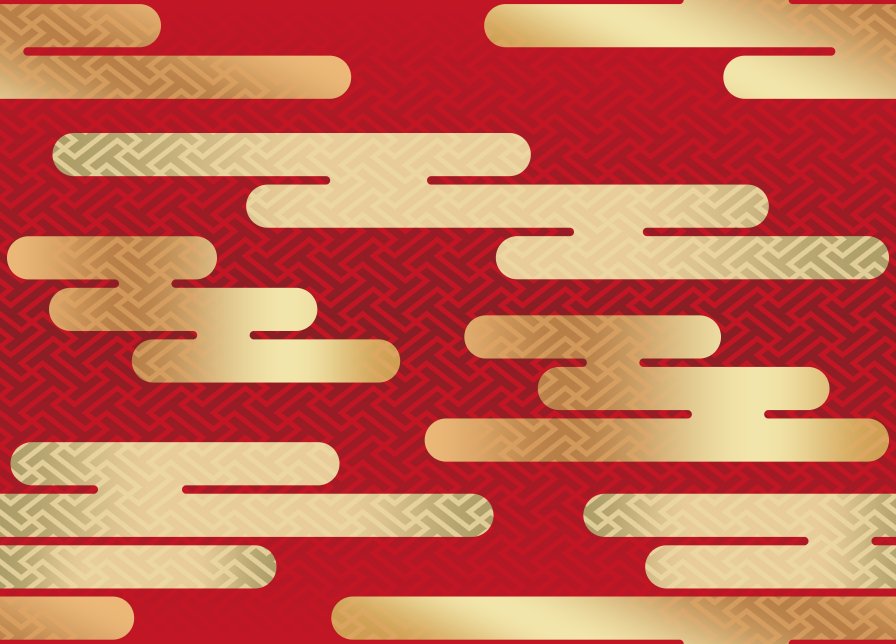
Reproduce this pattern procedurally as a Shadertoy shader.

```glsl
// Gold and cream mist clouds over a red key-fret lattice, as a seamless tile.
// Each cloud is three stacked capsules joined by short necks with rounded slots;
// the lattice is a basket weave of folded cells, turned into flat diamonds.

#define TILE vec2(768.0, 552.0)   // layout units of the canvas
#define FRET_REPEATS vec2(14.0, 13.0)
#define FRET_WIDTH 0.063          // half line width, in cells
#define ROW_PITCH 44.2
#define BAR_RADIUS 18.5
#define SLOT_RADIUS 3.6
#define FRET_ON_GOLD 0.65
#define FRET_ON_CREAM 0.8

const vec3 RED_BRIGHT = vec3(0.76, 0.085, 0.145);
const vec3 RED_DARK   = vec3(0.53, 0.12, 0.145);
const vec3 ORANGE     = vec3(0.92, 0.72, 0.47);
const vec3 BROWN      = vec3(0.72, 0.50, 0.28);
const vec3 PALE       = vec3(0.95, 0.90, 0.67);
const vec3 OCHRE      = vec3(0.81, 0.62, 0.32);
const vec3 OLIVE      = vec3(0.68, 0.62, 0.41);
const vec3 CREAM      = vec3(0.91, 0.80, 0.60);
const vec3 IVORY      = vec3(0.93, 0.85, 0.64);
const vec3 APRICOT    = vec3(0.88, 0.65, 0.40);

// Offset from a centre, wrapped around the tile
vec2 wrapped(vec2 p, vec2 centre) {
    return mod(p - centre + 0.5 * TILE, TILE) - 0.5 * TILE;
}

// Horizontal capsule between span.x and span.y
float bar(vec2 p, vec2 span, float y) {
    vec2 q = abs(wrapped(p, vec2(0.5 * (span.x + span.y), y)));
    float reach = 0.5 * (span.y - span.x) - BAR_RADIUS;
    return length(vec2(max(q.x - reach, 0.0), q.y)) - BAR_RADIUS;
}

// Bridge between two bars, hollowed by the round ends of the slots
float neck(vec2 p, vec2 span, float y) {
    vec2 q = abs(wrapped(p, vec2(0.5 * (span.x + span.y), y)));
    float reach = 0.5 * (span.y - span.x) + SLOT_RADIUS;
    float box = max(q.x - reach, q.y - SLOT_RADIUS - 1.0);
    return max(box, SLOT_RADIUS - length(q - vec2(reach, 0.0)));
}

// Three bars downward from the top row, with two necks
float cloud(vec2 p, float top, vec2 a, vec2 b, vec2 c, vec2 neckAB, vec2 neckBC) {
    float bars = min(bar(p, a, top), min(bar(p, b, top + ROW_PITCH),
                                         bar(p, c, top + 2.0 * ROW_PITCH)));
    float necks = min(neck(p, neckAB, top + 0.5 * ROW_PITCH),
                      neck(p, neckBC, top + 1.5 * ROW_PITCH));
    return min(bars, necks);
}

// Key fret: cells alternate between upright and level pairs of lines
float fret(vec2 p) {
    vec2 s = p / TILE * FRET_REPEATS;
    vec2 uv = vec2(s.x + s.y, s.x - s.y);
    vec2 cell = floor(uv);
    vec2 q = uv - cell;
    q = min(q, 1.0 - q);
    if (mod(cell.x + cell.y, 2.0) > 0.5) q = q.yx;
    float arm = 1.0 / 3.0;
    float line = abs(q.x - arm);
    float arms = min(max(q.y, q.x - arm), max(q.x, q.y - arm));
    return min(line, arms) - FRET_WIDTH;
}

vec3 goldRamp(float t) {
    vec3 c = mix(ORANGE, BROWN, smoothstep(0.0, 0.3, t));
    c = mix(c, PALE, smoothstep(0.3, 0.72, t));
    return mix(c, OCHRE, smoothstep(0.72, 1.0, t));
}

vec3 creamRamp(float t) {
    return mix(OLIVE, CREAM, smoothstep(0.0, 0.65, 1.0 - abs(2.0 * t - 1.0)));
}

float cover(float d, float px) { return clamp(0.5 - d / px, 0.0, 1.0); }

void mainImage(out vec4 fragColor, in vec2 fragCoord) {
    // Layout coordinates, measured downward from the top edge
    vec2 p = fragCoord / iResolution.xy * TILE;
    p.y = TILE.y - p.y;
    float px = TILE.y / iResolution.y;
    float lattice = cover(fret(p), px * 0.03);

    // Red ground, darkest along the middle
    float edge = abs(2.0 * p.y / TILE.y - 1.0);
    vec3 color = mix(mix(RED_DARK, RED_BRIGHT, edge), RED_BRIGHT, lattice);

    // Gold clouds; the first crosses the tile corner on a slanted ramp
    float corner = cloud(p, -22.2, vec2(284, 883), vec2(415, 906), vec2(620, 1069),
                         vec2(586, 676), vec2(716, 788));
    float left = cloud(p, 221.0, vec2(6, 186), vec2(42, 272), vec2(113, 343),
                       vec2(102, 147), vec2(169, 214));
    float right = cloud(p, 288.8, vec2(398, 618), vec2(461, 711), vec2(364, 762),
                        vec2(503, 548), vec2(593, 655));
    float rowY = wrapped(p, vec2(0.0, 22.0)).y;
    float slant = mod(p.x - 2.1 * rowY - 290.0, TILE.x) + 290.0;
    float t = 1.0 - (slant - 377.0) / 600.0;
    if (left < px) t = (p.x - 6.0) / 337.0;
    if (right < px) t = (p.x - 364.0) / 398.0;
    vec3 gold = goldRamp(t);
    gold = mix(gold, max(gold, APRICOT), FRET_ON_GOLD * lattice);
    color = mix(color, gold, cover(min(corner, min(left, right)), px));

    // Cream clouds; the lower one wraps across the side edges
    float upper = cloud(p, 132.5, vec2(45, 455), vec2(211, 659), vec2(425, 762),
                        vec2(283, 366), vec2(492, 551));
    float lower = cloud(p, 397.5, vec2(777, 1059), vec2(500, 1191), vec2(553, 1005),
                        vec2(852, 924), vec2(693, 747));
    float fade = p.y > 464.0 ? 240.0 : 425.0;
    t = p.x < 460.0 ? p.x / fade : (p.x - 500.0) / 290.0;
    if (upper < px) t = (p.x - 45.0) / 717.0;
    vec3 cream = mix(creamRamp(t), IVORY, FRET_ON_CREAM * lattice);
    color = mix(color, cream, cover(min(upper, lower), px));

    fragColor = vec4(color, 1.0);
}
```
